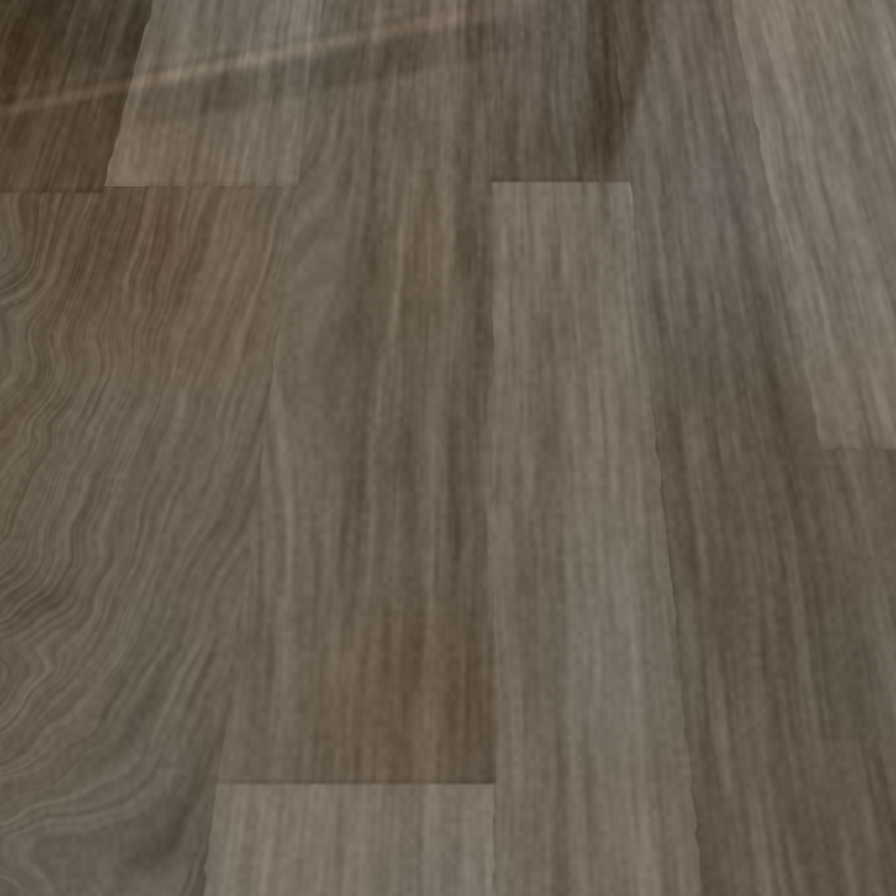
This texture is drawn by a Shadertoy shader. Its source:

```glsl
#define VANISH vec2(0.544, 2.366)
#define MAIN_SEAM 0.0035
#define LEFT_WIDTH 0.138
#define RIGHT_WIDTH 0.098
#define SEAM_DARK 0.026
#define GRAIN_DEPTH 0.20
#define MOTTLE 0.042
#define SOFTNESS 0.0026
#define WOOD vec3(0.414, 0.379, 0.328)
#define WARM vec3(0.022, -0.006, -0.020)
#define HAZE vec3(0.040, 0.040, 0.056)

// Per lane: height of the butt joint, tone below it, tone above it
const vec3 LANES[7] = vec3[7](
    vec3(0.785, -0.015, -0.075), vec3(0.792, -0.020, 0.030),
    vec3(0.125, 0.056, -0.008), vec3(0.797, 0.024, -0.050),
    vec3(-0.500, -0.008, -0.030), vec3(0.499, -0.038, 0.050),
    vec3(0.600, -0.010, 0.070));

float hash(vec2 p) {
    vec3 q = fract(p.xyx * vec3(0.1031, 0.1030, 0.0973));
    q += dot(q, q.yzx + 33.33);
    return fract((q.x + q.y) * q.z);
}

float noise(vec2 p) {
    vec2 i = floor(p), f = fract(p);
    f = f * f * (3.0 - 2.0 * f);
    return mix(mix(hash(i), hash(i + vec2(1, 0)), f.x),
               mix(hash(i + vec2(0, 1)), hash(i + vec2(1, 1)), f.x), f.y);
}

float blob(vec2 p, vec2 center, vec2 radius) {
    vec2 d = (p - center) / radius;
    return exp(-dot(d, d));
}

// Soft band of given half width
float band(float d, float halfWidth, float blur) {
    return 1.0 - smoothstep(halfWidth - blur, halfWidth + blur, abs(d));
}

// Streaks at several widths, running along the plank
float grain(vec2 g, float seed) {
    g += vec2(7.0, 3.0) + seed * vec2(3.7, 1.9);
    float s = 0.20 * noise(g * vec2(55.0, 6.0));
    s += 0.28 * noise(g * vec2(150.0, 16.0));
    s += 0.32 * noise(g * vec2(270.0, 38.0));
    s += 0.24 * noise(g * vec2(430.0, 80.0));
    return s - 0.52;
}

vec3 floorColor(vec2 uv) {
    // Project onto the floor plane
    float depth = VANISH.y - uv.y;
    vec2 ground = vec2((uv.x - VANISH.x) / depth, 1.0 / depth);

    // Find the lane and the plank, with slightly ragged seams
    float across = ground.x - MAIN_SEAM + 0.003 * (noise(uv * vec2(90.0, 60.0)) - 0.5);
    float width = across < 0.0 ? LEFT_WIDTH : RIGHT_WIDTH;
    float lane = floor(across / width);
    float inLane = across / width - lane;
    vec3 info = LANES[clamp(int(lane) + 3, 0, 6)];
    bool beyond = uv.y > info.x;
    float seed = lane * 2.0 + (beyond ? 1.0 : 0.0);
    float tone = beyond ? info.z : info.y;

    // Bend the grain: fanned and wavy at left, arched beside it
    vec2 g = ground;
    g.x += 0.005 * (noise(ground * vec2(18.0, 22.0) + seed * 5.0) - 0.5);
    if (lane < -1.5 && !beyond) {
        float left = 1.0 - smoothstep(-0.02, 0.22, uv.x);
        float ripple = noise(uv * vec2(8.0, 14.0)) + 0.4 * noise(uv * vec2(20.0, 32.0)) - 0.7;
        g.x -= 0.119 * uv.y + 0.30 * left * (uv.y - 0.2);
        g.x += (0.010 + 0.040 * left) * ripple;
        tone -= 0.045 * blob(uv, vec2(0.10, 0.74), vec2(0.13, 0.09));
        tone -= 0.050 * blob(uv, vec2(0.04, 0.33), vec2(0.05, 0.03));
        tone -= 0.040 * blob(uv, vec2(0.19, 0.05), vec2(0.05, 0.06));
        seed = -4.0;
    } else if (lane == -1.0 && beyond) {
        g.x += 0.035 * blob(uv, vec2(0.31, 0.68), vec2(0.06, 0.20));
        tone -= 0.045 * band(inLane - 0.90, 0.07, 0.06);
    }
    tone += GRAIN_DEPTH * grain(g, seed);
    tone += MOTTLE * (noise(uv * vec2(170.0, 130.0)) - 0.5);
    tone += 0.032 * (noise(uv * vec2(7.0, 4.0) + seed) - 0.5);

    // Faint dark seams and joints
    float seamDistance = min(inLane, 1.0 - inLane) * width * depth;
    tone -= SEAM_DARK * 0.3 * band(seamDistance, 0.002, 0.002);
    tone -= SEAM_DARK * band(uv.y - info.x - 0.002, 0.003, 0.003);

    // Brown patches
    float warmth = noise(uv * vec2(6.0, 4.0) + 11.0) - 0.5;
    warmth += 0.8 * blob(uv, vec2(0.27, 0.72), vec2(0.20, 0.16));
    warmth += 0.6 * blob(uv, vec2(0.46, 0.19), vec2(0.10, 0.10));
    warmth += 0.6 * blob(uv, vec2(0.02, 0.90), vec2(0.13, 0.20));
    return WOOD + tone + WARM * warmth;
}

// Window streaks, a dark reflection and cool haze
vec3 addReflections(vec3 color, vec2 uv) {
    float streak = uv.y - 0.876 - 0.207 * uv.x;
    float fade = 1.0 - smoothstep(0.30, 0.66, uv.x);
    color += vec3(0.070, 0.058, 0.050) * fade * band(streak, 0.006, 0.005);
    color += 0.025 * fade * band(streak - 0.020, 0.005, 0.006);
    float shade = smoothstep(0.10, 0.20, uv.x) * (1.0 - smoothstep(0.50, 0.65, uv.x));
    color -= 0.045 * shade * band(streak + 0.032, 0.020, 0.006);
    float top = smoothstep(0.79, 1.0, uv.y);
    float leg = band(uv.x - mix(0.672, 0.696, top), mix(0.018, 0.038, top), 0.010);
    color -= vec3(0.085, 0.092, 0.105) * leg * smoothstep(0.78, 0.84, uv.y);
    color += HAZE * blob(uv, vec2(0.79, 0.85), vec2(0.13, 0.25));
    color += HAZE * 0.7 * blob(uv, vec2(0.57, 0.98), vec2(0.09, 0.13));
    return color - 0.09 * blob(uv, vec2(0.0, 1.0), vec2(0.17, 0.14));
}

void mainImage(out vec4 fragColor, in vec2 fragCoord) {
    vec2 uv = fragCoord / iResolution.xy;
    vec3 color = vec3(0.0);
    // Average a small footprint to smooth every edge
    for (int i = 0; i < 9; i++) {
        vec2 offset = vec2(i % 3, i / 3) - 1.0;
        color += floorColor(uv + offset * SOFTNESS / 3.0) / 9.0;
    }
    fragColor = vec4(clamp(addReflections(color, uv), 0.0, 1.0), 1.0);
}
```
